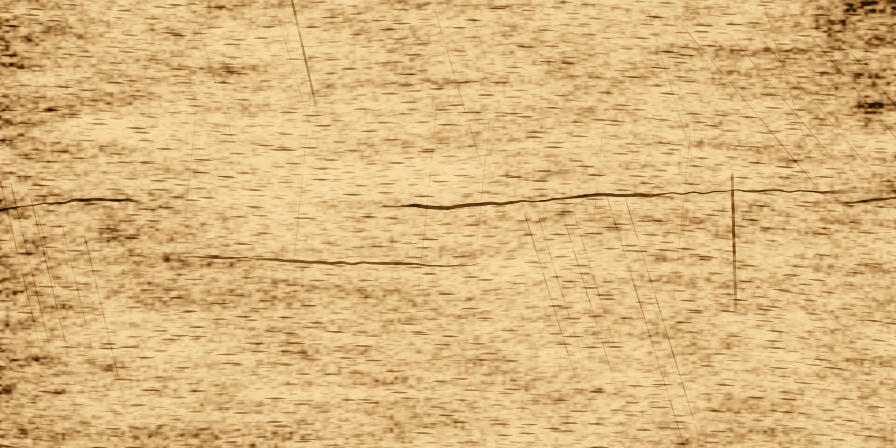
Reproduce this texture procedurally as a WebGL 1 fragment shader.

```glsl
precision highp float;
// Worn, honey-coloured beech board: layered grain noise sets a log-scaled shade,
// cellular noise scatters short dark pores, and segments add cracks and knife marks.
// The summed shade is finally mapped through a cream-to-umber ramp.
uniform vec2 u_resolution;

float hash(vec2 c) {
  vec3 q = fract(c.xyx * 0.1031);
  q += dot(q, q.yzx + 33.33);
  return fract((q.x + q.y) * q.z);
}

// Smooth value noise centred on zero
float noise(vec2 p) {
  vec2 c = floor(p), f = fract(p);
  f = f * f * (3.0 - 2.0 * f);
  float low = mix(hash(c), hash(c + vec2(1.0, 0.0)), f.x);
  float high = mix(hash(c + vec2(0.0, 1.0)), hash(c + 1.0), f.x);
  return mix(low, high, f.y) - 0.5;
}

// Soft-edged coverage of a stroke with the given half width
float stroke(float dist, float halfWidth, float blur) {
  return 1.0 - smoothstep(halfWidth - blur, halfWidth + blur, dist);
}

// Cellular scatter of tapered horizontal pores, one per cell
float pores(vec2 p, vec2 cell, float halfWidth, float blur) {
  vec2 home = floor(p / cell);
  float mark = 0.0;
  for (int j = -1; j <= 1; j++) {
    for (int i = -1; i <= 1; i++) {
      vec2 id = home + vec2(float(i), float(j));
      float r = hash(id + 71.0);
      vec2 centre = (id + vec2(hash(id + 13.0), hash(id + 39.0))) * cell;
      vec2 q = p - centre;
      q.y += q.x * 0.06 * (r - 0.3);
      float along = q.x / (cell.x * mix(0.12, 0.42, r));
      float body = stroke(abs(q.y), halfWidth * (1.0 - along * along), blur);
      mark = max(mark, body * mix(0.1, 1.0, r * r));
    }
  }
  return mark;
}

// Wavering split along the grain, running left to right from a to b
float crack(vec2 p, vec2 a, vec2 b, float halfWidth, float blur) {
  float t = (p.x - a.x) / (b.x - a.x);
  float y = mix(a.y, b.y, smoothstep(0.0, 0.65, t));
  y += 0.012 * noise(vec2(p.x * 9.0, a.y * 50.0)) + 0.005 * noise(vec2(p.x * 42.0, a.y * 90.0));
  float ends = smoothstep(0.0, 0.08, t) * (1.0 - smoothstep(0.9, 1.0, t));
  float width = halfWidth * (0.7 + 1.1 * noise(vec2(p.x * 16.0, a.x * 30.0)));
  return stroke(abs(p.y - y), width, blur) * ends;
}

// Straight knife mark with broken strength and faded ends
float scratch(vec2 p, vec2 a, vec2 b, float halfWidth, float blur) {
  vec2 run = b - a;
  float t = dot(p - a, run) / dot(run, run);
  float dist = length(p - a - run * clamp(t, 0.0, 1.0));
  float ends = smoothstep(0.0, 0.06, t) * (1.0 - smoothstep(0.65, 1.0, t));
  float broken = clamp(0.65 + 1.1 * noise(vec2(t * 26.0, a.x * 97.0)), 0.1, 1.0);
  return stroke(dist, halfWidth, blur) * ends * broken;
}

// Six roughly parallel scratches
float bundle(vec2 p, vec2 origin, vec2 spacing, vec2 run, float blur) {
  float mark = 0.0;
  for (int i = 0; i < 6; i++) {
    float k = float(i);
    float r = hash(vec2(k + 3.0, floor(origin.x * 57.0) + 9.0));
    vec2 a = origin + spacing * (k + 0.8 * r) + vec2(0.0, 0.05 * (r - 0.5));
    vec2 b = a + run * (0.6 + 0.6 * r);
    mark = max(mark, scratch(p, a, b, 0.0014, blur) * (0.5 + 0.5 * r));
  }
  return mark;
}

float smudge(vec2 p, vec2 centre, vec2 radius) {
  vec2 q = (p - centre) / radius;
  return exp(-dot(q, q));
}

vec3 woodColour(float shade) {
  vec3 cream = vec3(0.98, 0.87, 0.66), honey = vec3(0.83, 0.67, 0.44);
  vec3 umber = vec3(0.50, 0.31, 0.11), soot = vec3(0.15, 0.08, 0.03);
  vec3 colour = mix(cream, honey, clamp(shade / 0.31, 0.0, 1.0));
  colour = mix(colour, umber, clamp((shade - 0.31) / 0.69, 0.0, 1.0));
  return mix(colour, soot, clamp((shade - 1.0) / 0.7, 0.0, 1.0));
}

void main() {
  vec2 p = gl_FragCoord.xy / u_resolution.y;
  float right = u_resolution.x / u_resolution.y - p.x;
  float blur = max(0.6 / u_resolution.y, 0.0012);
  vec2 g = p + vec2(0.0, 0.012 * sin(p.x * 2.6 + 1.0) + 0.005 * sin(p.x * 6.0 + p.y * 5.0));

  // Grain, from broad stains to fine fibres
  float stain = 0.9 * noise(g * vec2(2.5, 5.0)) + 0.9 * noise(g * vec2(8.0, 15.0) + 7.0);
  float streak = 1.0 * noise(g * vec2(4.0, 42.0)) + 1.0 * noise(g * vec2(16.0, 85.0) + 3.0);
  float fibre = 1.5 * noise(g * vec2(62.0, 170.0)) + 1.1 * noise(g * vec2(120.0, 130.0) + 5.0);

  // Darkened borders, growth ring and dirt
  float border = 0.95 * exp(-p.x * 4.0) + 0.5 * exp(-right * 5.0)
    + 0.55 * exp((p.y - 1.0) * 5.0) + 0.45 * exp(-p.y * 5.0);
  float ring = p.y - 0.815 + 0.09 * exp(-p.x * p.x * 9.0) + 0.02 * noise(p * vec2(7.0, 3.0));
  float ringShade = smoothstep(-0.012, 0.004, ring) * exp(-max(ring, 0.0) * 22.0);
  float dirt = smudge(p, vec2(1.94, 0.77), vec2(0.07, 0.05)) + smudge(p, vec2(1.85, 0.95), vec2(0.2, 0.1))
    + 0.6 * smudge(p, vec2(1.67, 0.11), vec2(0.06, 0.04)) + 0.7 * smudge(p, vec2(0.05, 0.21), vec2(0.16, 0.05))
    + 0.6 * smudge(p, vec2(0.36, 0.5), vec2(0.1, 0.1)) + 0.5 * smudge(p, vec2(1.52, 0.27), vec2(0.08, 0.06));
  float depth = stain + streak + fibre + border + dirt * (0.8 + noise(p * 40.0))
    + ringShade * mix(0.75, 0.3, smoothstep(0.3, 1.2, p.x)) - 0.36;
  float shade = 0.14 * exp(depth);

  // Pores, scratches and cracks
  shade += 0.75 * pores(g, vec2(0.052, 0.017), 0.0019, blur);
  shade += 0.3 * pores(g + 0.37, vec2(0.033, 0.011), 0.0013, blur);
  float marks = bundle(p, vec2(1.15, 0.55), vec2(0.042, 0.0), vec2(0.17, -0.55), blur)
    + 0.8 * bundle(p, vec2(1.45, 0.97), vec2(0.075, -0.01), vec2(0.40, -0.48), blur)
    + 0.9 * bundle(p, vec2(-0.04, 0.64), vec2(0.04, -0.03), vec2(0.10, -0.42), blur)
    + 0.5 * bundle(p, vec2(0.33, 0.98), vec2(0.24, 0.0), vec2(0.12, -0.4), blur)
    + 0.4 * bundle(p, vec2(0.4, 0.82), vec2(0.21, -0.02), vec2(-0.05, -0.5), blur);
  marks += 1.4 * scratch(p, vec2(0.645, 1.03), vec2(0.715, 0.72), 0.0024, blur);
  marks += 2.2 * scratch(p, vec2(1.634, 0.62), vec2(1.643, 0.28), 0.0032, blur);
  shade += 0.42 * marks;
  shade += 1.1 * crack(p, vec2(0.83, 0.535), vec2(1.93, 0.57), 0.0034, blur)
    + 1.1 * crack(p, vec2(-0.05, 0.535), vec2(0.32, 0.552), 0.0036, blur)
    + 0.9 * crack(p, vec2(0.40, 0.425), vec2(1.10, 0.41), 0.0028, blur)
    + 0.9 * crack(p, vec2(1.88, 0.55), vec2(2.06, 0.555), 0.003, blur);
  gl_FragColor = vec4(woodColour(shade), 1.0);
}
```
